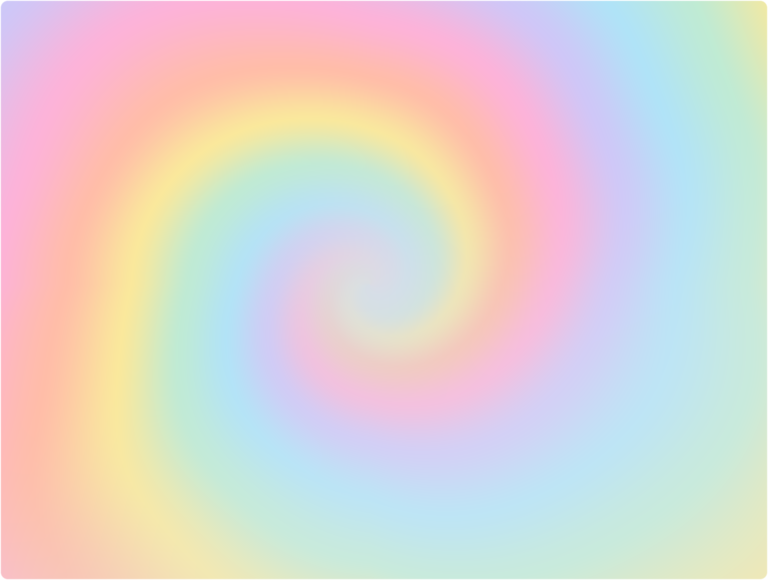
A Shadertoy shader for this background:

```glsl
// Soft pastel rainbow spiral fading into a pale centre, inside a rounded white frame.

// Cyclic palette: one whole step per hue, six steps per cycle.
vec3 pastel(float phase) {
    vec3 hues[6] = vec3[6](
        vec3(0.99, 0.70, 0.85),   // pink
        vec3(0.81, 0.78, 0.97),   // lavender
        vec3(0.69, 0.89, 0.97),   // blue
        vec3(0.75, 0.92, 0.83),   // green
        vec3(0.98, 0.91, 0.61),   // yellow
        vec3(1.00, 0.74, 0.66));  // peach
    float wrapped = mod(phase, 6.0);
    int hue = min(int(wrapped), 5);
    float blend = fract(wrapped);
    blend = mix(blend, smoothstep(0.0, 1.0, blend), 0.4);
    return mix(hues[hue], hues[(hue + 1) % 6], blend);
}

float roundedBox(vec2 p, vec2 halfSize, float radius) {
    vec2 q = abs(p) - halfSize + radius;
    return length(max(q, 0.0)) + min(max(q.x, q.y), 0.0) - radius;
}

void mainImage(out vec4 fragColor, in vec2 fragCoord) {
    vec2 uv = (fragCoord - 0.5 * iResolution.xy) / iResolution.y;
    vec2 p = uv - vec2(-0.024, 0.009);
    float r = length(p);

    // Clockwise turn from the left, plus a radial twist that slows outward
    float turn = atan(p.y, -p.x + 1e-6) / 6.2831853;
    float phase = 6.0 * turn + 12.2 * sqrt(r) - 3.85;

    // Widen the bands toward the lower corners and the upper left
    phase -= 3.0 * abs(p.x) * max(-p.y, 0.0);
    phase -= 2.0 * max(-p.x, 0.0) * max(p.y, 0.0);

    // Gentle layered waves keep the bands from looking mechanical
    phase += 0.06 * sin(9.0 * p.x + 5.0 * p.y) + 0.04 * sin(17.0 * p.y - 8.0 * p.x);
    vec3 color = pastel(phase);

    // Milky haze at lower right, then the pale core
    float haze = 0.3 * smoothstep(-0.1, 0.45, 0.5 * p.x - p.y);
    color = mix(color, vec3(0.87, 0.91, 0.94), haze);
    color = mix(color, vec3(0.85, 0.87, 0.90), 0.95 * exp(-45.0 * r * r));

    // White rim with rounded corners
    vec2 halfCanvas = vec2(0.5 * iResolution.x / iResolution.y, 0.5);
    float edge = roundedBox(uv, halfCanvas - 0.0015, 0.012);
    float softness = 1.0 / iResolution.y;
    color = mix(color, vec3(1.0), smoothstep(-softness, softness, edge));

    fragColor = vec4(color, 1.0);
}
```
